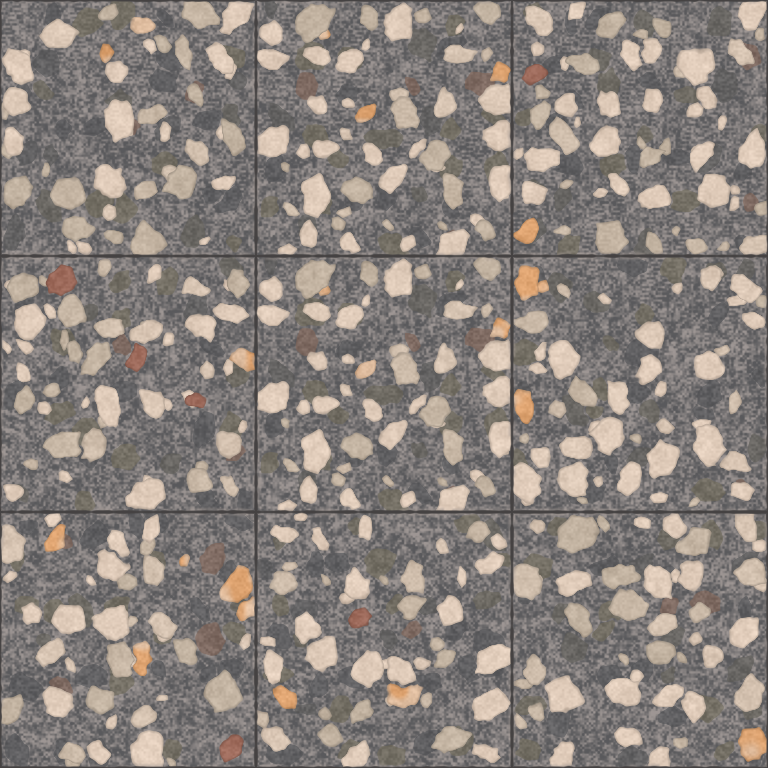
Give the GLSL for this texture, as a Shadertoy shader.

```glsl
float hash(vec2 p) {
    return fract(sin(dot(p, vec2(127.1, 311.7))) * 43758.5);
}

float noise(vec2 p) {
    vec2 i = floor(p), f = fract(p);
    f *= f * (3.0 - 2.0 * f);
    return mix(mix(hash(i), hash(i + vec2(1, 0)), f.x),
               mix(hash(i + vec2(0, 1)), hash(i + 1.0), f.x), f.y);
}

float smoothMax(float a, float b, float k) {
    float h = max(k - abs(a - b), 0.0) / k;
    return max(a, b) + h * h * k * 0.25;
}

// Rounded irregular polygon with seven random sides
float stone(vec2 r, float radius, vec2 key) {
    float d = -1.0;
    for (int k = 0; k < 7; k++) {
        vec2 side = key + 0.11 * float(k);
        float a = (float(k) + 0.7 * hash(side + 3.05)) * 0.898;
        float reach = radius * mix(0.75, 1.12, hash(side + 5.57));
        d = smoothMax(d, dot(r, vec2(cos(a), sin(a))) - reach, 0.07);
    }
    return d;
}

// Stones scattered on an n by n grid inside one tile: distance and random tone
vec2 scatter(vec2 p, float n, float density, float seed) {
    vec2 q = p * n + 0.09 * (vec2(noise(p * 38.0 + seed), noise(p * 38.0 - seed)) - 0.5);
    float nearest = 1.0, second = 1.0, tone = 0.0;
    for (int j = -1; j <= 1; j++)
    for (int i = -1; i <= 1; i++) {
        vec2 cell = floor(q) + vec2(i, j);
        vec2 key = cell + seed;
        if (hash(key) > density || any(lessThan(cell, vec2(0))) ||
            any(greaterThanEqual(cell, vec2(n)))) continue;
        vec2 r = q - cell - 0.5 - 0.62 * (vec2(hash(key + 0.3), hash(key + 0.6)) - 0.5);
        float a = 6.283 * hash(key + 0.9);
        r = mat2(cos(a), sin(a), -sin(a), cos(a)) * r;
        r.y *= mix(1.0, 1.75, hash(key + 1.7));
        float d = stone(r, mix(0.26, 0.5, hash(key + 2.4)), key);
        if (d < nearest) {
            second = nearest;
            nearest = d;
            tone = hash(key + 4.2);
        } else second = min(second, d);
    }
    // Keep a gap between touching stones
    return vec2(max(nearest, 0.5 * (nearest - second) + 0.035) / n, tone);
}

vec3 paleColor(float tone, vec2 uv) {
    vec3 c = mix(vec3(0.76, 0.70, 0.63), vec3(0.88, 0.80, 0.73), smoothstep(0.1, 0.55, tone));
    float stain = smoothstep(0.3, 0.7, noise(uv * 16.0));
    if (tone > 0.89) c = mix(c, vec3(0.87, 0.64, 0.44), 0.35 + 0.65 * stain);
    if (tone > 0.98) c = vec3(0.62, 0.42, 0.36);
    return c;
}

vec3 addPale(vec3 col, vec2 chip, vec2 uv, float px, float grain) {
    vec3 c = paleColor(chip.y, uv) + 0.13 * (grain - 0.5);
    c += 0.05 * (noise(uv * 30.0) - 0.5);
    c *= mix(0.84, 1.0, smoothstep(0.0, 0.012, -chip.x));
    return mix(c, col, smoothstep(-px, px, chip.x));
}

void mainImage(out vec4 fragColor, in vec2 fragCoord) {
    vec2 uv = 3.0 * fragCoord / iResolution.y;
    float px = 2.0 / iResolution.y;
    vec2 tile = floor(uv), p = fract(uv);
    // The middle column repeats one tile
    if (tile == vec2(1, 2)) tile.y = 1.0;
    float seed = 37.0 * tile.x + 91.0 * tile.y + 11.0;

    // Speckled cement
    float grain = 0.5 * noise(uv * 115.0) + 0.3 * noise(uv * 57.0) + 0.2 * noise(uv * 19.0);
    vec3 col = mix(vec3(0.35, 0.35, 0.36), vec3(0.62, 0.59, 0.58), smoothstep(0.2, 0.88, grain));

    // Dim charcoal, olive and brown stones
    vec2 dim = scatter(p, 7.0, 0.62, seed + 400.0);
    vec3 dimColor = mix(vec3(0.36, 0.36, 0.37), vec3(0.45, 0.43, 0.38), smoothstep(0.3, 0.7, dim.y));
    if (dim.y > 0.92) dimColor = vec3(0.50, 0.41, 0.37);
    dimColor += 0.14 * (grain - 0.5);
    col = mix(col, dimColor, 0.85 * (1.0 - smoothstep(-px, px, dim.x)));

    // Pale stones, small then large
    col = addPale(col, scatter(p, 13.0, 0.13, seed + 700.0), uv, px, grain);
    col = addPale(col, scatter(p, 6.0, 0.74, seed), uv, px, grain);

    // Worn tile edges and dark joints
    vec2 border = min(p, 1.0 - p);
    float edge = min(border.x, border.y) + 0.005 * (noise(uv * 45.0) - 0.5);
    float wear = (1.0 - smoothstep(0.006, 0.022, edge)) * smoothstep(0.35, 0.7, noise(uv * 32.0));
    col = mix(col, vec3(0.64, 0.60, 0.58), 0.5 * wear);
    col = mix(vec3(0.27, 0.26, 0.26), col, smoothstep(0.002, 0.007 + px, edge));

    fragColor = vec4(col, 1.0);
}
```
